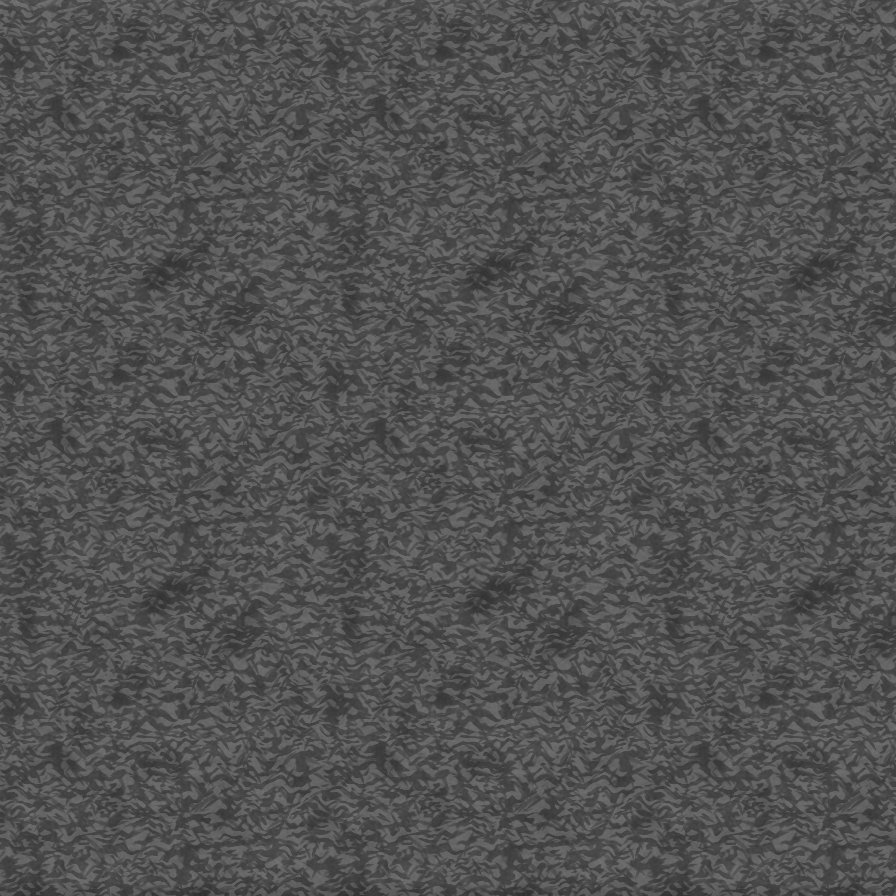
Reproduce this texture procedurally as a WebGL 1 fragment shader.

```glsl
precision highp float;
// Dark grey crinkled hide: flat light flakes over a darker ground, cut by tapered creases.
// Flakes are thresholded, warped gradient noise; creases are strokes scattered on a grid.
// All lattices wrap, so the surface repeats as a square tile with soft dark stains.

uniform vec2 u_resolution;

const float TILE_SIZE = 0.361;
const vec3 GROUND = vec3(0.272);
const vec3 FLAKE = vec3(0.397);
const vec3 CREASE = vec3(0.262);

vec2 hash2(vec2 cell, float seed) {
  vec2 k = vec2(dot(cell, vec2(127.1, 311.7)), dot(cell, vec2(269.5, 183.3)));
  return fract(sin(k + seed * 17.3) * 43758.55);
}

float cornerSlope(vec2 cell, vec2 offset, vec2 period, float seed) {
  float angle = 6.28319 * hash2(mod(cell, period), seed).x;
  return dot(vec2(cos(angle), sin(angle)), offset);
}

// Gradient noise, about -0.7 to 0.7, repeating once per tile
float gradientNoise(vec2 tilePos, vec2 period, float seed) {
  vec2 p = tilePos * period;
  vec2 i = floor(p);
  vec2 f = p - i;
  vec2 u = f * f * f * (f * (f * 6.0 - 15.0) + 10.0);
  vec2 e = vec2(1.0, 0.0);
  float low = mix(cornerSlope(i, f, period, seed),
                  cornerSlope(i + e.xy, f - e.xy, period, seed), u.x);
  float high = mix(cornerSlope(i + e.yx, f - e.yx, period, seed),
                   cornerSlope(i + e.xx, f - e.xx, period, seed), u.x);
  return mix(low, high, u.y);
}

// Bends the tile so that flakes run in shallow waves
vec2 wavyWarp(vec2 p, float seed) {
  float rise = 0.030 * gradientNoise(p, vec2(14.0, 10.0), seed)
             + 0.011 * gradientNoise(p, vec2(34.0, 26.0), seed + 1.0);
  float drift = 0.025 * gradientNoise(p, vec2(9.0, 12.0), seed + 2.0);
  return p + vec2(drift, rise);
}

// Coverage of light flakes: wide slivers mixed with patches of fine pebbles
float flakeCover(vec2 p, float stain, float seed) {
  vec2 q = wavyWarp(p, seed);
  float slivers = gradientNoise(q, vec2(22.0, 58.0), seed + 3.0);
  float pebbles = gradientNoise(q, vec2(44.0, 82.0), seed + 4.0);
  float patches = smoothstep(-0.25, 0.3, gradientNoise(p, vec2(7.0, 9.0), seed + 5.0));
  float height = mix(slivers + 0.3 * pebbles, 0.45 * slivers + 0.8 * pebbles, patches);
  return smoothstep(-0.11, 0.11, height + 0.035 - 0.16 * stain);
}

// Pointed strokes, one per cell, leaning either way
float creaseCover(vec2 tilePos, float cells, float halfLength, float halfWidth, float seed) {
  vec2 p = tilePos * cells;
  vec2 base = floor(p);
  float cover = 0.0;
  for (int y = -1; y <= 1; y++) {
    for (int x = -1; x <= 1; x++) {
      vec2 cell = base + vec2(float(x), float(y));
      vec2 wrapped = mod(cell, vec2(cells));
      vec2 place = hash2(wrapped, seed);
      vec2 traits = hash2(wrapped, seed + 5.0);
      float lean = traits.x * 2.0 - 1.0;
      float angle = sign(lean) * mix(0.15, 1.2, abs(lean));
      vec2 axis = vec2(cos(angle), sin(angle));
      vec2 d = p - cell - mix(vec2(0.2), vec2(0.8), place);
      float along = dot(d, axis) / (halfLength * mix(0.65, 1.0, traits.y));
      float across = dot(d, vec2(-axis.y, axis.x)) + 0.05 * (along * along - 0.5);
      float edge = abs(across) - halfWidth * (1.0 - along * along);
      float stroke = 1.0 - smoothstep(-0.04, 0.04, edge);
      cover = max(cover, stroke * mix(0.6, 1.0, place.y));
    }
  }
  return cover;
}

// Sparse soft stains where the hide is darkest
float stainAmount(vec2 p, float seed) {
  float spots = gradientNoise(p, vec2(6.0), seed)
              + 0.4 * gradientNoise(p, vec2(15.0), seed + 1.0);
  return smoothstep(0.12, 0.62, spots);
}

// Narrow light band at the top edge and dark band at the bottom
float edgeShade(float height) {
  return 0.035 * smoothstep(0.985, 1.0, height) - 0.04 * (1.0 - smoothstep(0.0, 0.018, height));
}

void main() {
  vec2 uv = gl_FragCoord.xy / u_resolution.y;
  vec2 p = uv / TILE_SIZE;

  float stain = stainAmount(p, 2.0);
  float flakes = flakeCover(p, stain, 11.0);
  float creases = max(creaseCover(p, 15.0, 0.75, 0.10, 31.0),
                      creaseCover(p + 0.37, 21.0, 0.72, 0.10, 47.0));

  vec3 color = mix(GROUND, FLAKE, flakes);
  color = mix(color, CREASE, 0.85 * creases);

  // Broad tone, cloudy shading and fine grain
  float clouds = gradientNoise(p, vec2(4.0, 7.0), 61.0);
  float mottle = gradientNoise(p, vec2(18.0, 30.0), 67.0);
  float grain = gradientNoise(p, vec2(95.0), 71.0);
  color += 0.035 * clouds + 0.045 * mottle + 0.035 * grain;
  color *= 1.0 - 0.17 * stain;
  color += edgeShade(uv.y);

  gl_FragColor = vec4(color, 1.0);
}
```
